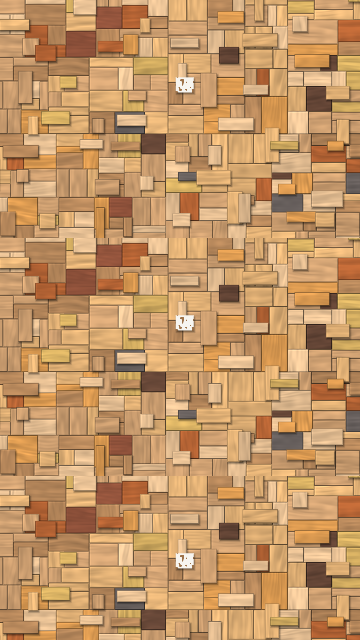
Reproduce this texture procedurally as a Shadertoy shader.

```glsl
// Mosaic wall of mixed wooden blocks, one tile wide and stacked down the canvas.

// Lengths are in canvas widths; y runs downward from the top edge.
const float TILE_HEIGHT = 0.661;
const vec2  ROOT_LOW = vec2(-0.03, -0.02);
const vec2  ROOT_HIGH = vec2(1.03, 0.69);
const int   SPLIT_LEVELS = 9;
const vec2  BLOCK_AREA = vec2(0.0026, 0.0080);   // smallest, largest
const float JOINT_WIDTH = 0.0032;
const vec2  RAISED_GRID = vec2(9.0, 7.0);
const float RAISED_SHARE = 0.85;
const vec2  SHADOW_OFFSET = vec2(0.0025, 0.0045);
const float SHADOW_SOFTNESS = 0.005;
const float SHADOW_DEPTH = 0.48;
const vec2  PAINTED_CENTER = vec2(0.513, 0.236);
const vec2  PAINTED_HALF = vec2(0.025, 0.021);
const vec3  PAINT = vec3(0.97, 0.96, 0.94);
const vec3  BARE_WOOD = vec3(0.62, 0.45, 0.29);

const int TONE_COUNT = 10;
const vec3 TONES[TONE_COUNT] = vec3[](
    vec3(0.80, 0.62, 0.44), vec3(0.89, 0.74, 0.57), vec3(0.70, 0.52, 0.35),
    vec3(0.88, 0.69, 0.46), vec3(0.84, 0.59, 0.31), vec3(0.83, 0.68, 0.38),
    vec3(0.69, 0.38, 0.20), vec3(0.56, 0.32, 0.23), vec3(0.39, 0.27, 0.21),
    vec3(0.40, 0.37, 0.36));
const float SHARES[TONE_COUNT] = float[](
    0.31, 0.19, 0.15, 0.17, 0.05, 0.05, 0.03, 0.02, 0.02, 0.01);

float hash(vec2 p) {
    vec3 q = fract(p.xyx * 0.1031);
    q += dot(q, q.yzx + 33.33);
    return fract((q.x + q.y) * q.z);
}

float noise(vec2 p) {
    vec2 i = floor(p), f = fract(p);
    f = f * f * (3.0 - 2.0 * f);
    return mix(mix(hash(i), hash(i + vec2(1, 0)), f.x),
               mix(hash(i + vec2(0, 1)), hash(i + vec2(1, 1)), f.x), f.y);
}

float boxDistance(vec2 p, vec2 halfSize) {
    vec2 d = abs(p) - halfSize;
    return length(max(d, 0.0)) + min(max(d.x, d.y), 0.0);
}

// Picks a wood tone by its share; pick is in 0..1.
vec3 woodTone(float pick) {
    int k = 0;
    while (k < TONE_COUNT - 1 && pick > SHARES[k]) pick -= SHARES[k++];
    return TONES[k];
}

// Block face: grain along the long side, lit upper-left rim, dark joint.
vec3 woodBlock(vec2 p, vec2 halfSize, float id, float accent) {
    float pick = hash(vec2(id, 5.3));
    vec3 tone = woodTone(mix(pick, sqrt(pick), accent));
    tone *= 0.95 + 0.11 * hash(vec2(id, 8.1));

    vec2 q = (halfSize.x > halfSize.y ? p : p.yx) + 1.0 + fract(id * 0.37) * 5.0;
    float bend = noise(q * vec2(10.0, 22.0));
    float fibre = noise(vec2(q.x * 18.0, q.y * 210.0 + bend * 5.0));
    float rings = sin(q.y * 190.0 + bend * 11.0);
    float mottle = noise(q * vec2(45.0, 80.0));
    float figure = hash(vec2(id, 2.9));
    tone *= 1.0 + 0.15 * (fibre - 0.5) + 0.05 * figure * rings + 0.10 * (mottle - 0.5);

    float depth = -boxDistance(p, halfSize);
    vec2 rim = p + halfSize;
    tone *= 1.0 + 0.09 * smoothstep(0.006, 0.002, min(rim.x, rim.y));
    float jointDepth = mix(0.25, 0.62, hash(vec2(id, 6.7)));
    return tone * (1.0 - jointDepth * smoothstep(JOINT_WIDTH, 0.0, depth));
}

// Base layer: splits the sheet at random until the blocks are small.
vec3 baseLayer(vec2 p) {
    vec2 low = ROOT_LOW, high = ROOT_HIGH;
    float id = 1.0;
    for (int i = 0; i < SPLIT_LEVELS; i++) {
        vec2 size = high - low;
        if (size.x * size.y < mix(BLOCK_AREA.x, BLOCK_AREA.y, hash(vec2(id, 1.7)))) break;
        int axis = size.x > size.y * mix(0.7, 2.0, hash(vec2(id, 3.1))) ? 0 : 1;
        float cut = low[axis] + size[axis] * mix(0.3, 0.7, hash(vec2(id, 4.3)));
        bool beyond = p[axis] > cut;
        if (beyond) low[axis] = cut; else high[axis] = cut;
        id = id * 2.0 + (beyond ? 1.0 : 0.0);
    }
    return woodBlock(p - 0.5 * (low + high), 0.5 * (high - low), id, 0.0);
}

// Darkens the surface below a raised block, then lays its face on top.
vec3 layBlock(vec3 below, vec3 face, vec2 p, vec2 halfSize, float pixel) {
    float shade = smoothstep(SHADOW_SOFTNESS, -SHADOW_SOFTNESS,
                             boxDistance(p - SHADOW_OFFSET, halfSize));
    float cover = smoothstep(0.5 * pixel, -0.5 * pixel, boxDistance(p, halfSize));
    return mix(below * (1.0 - SHADOW_DEPTH * shade), face, cover);
}

void mainImage(out vec4 fragColor, in vec2 fragCoord) {
    float pixel = 1.0 / iResolution.x;
    vec2 p = vec2(fragCoord.x, iResolution.y - fragCoord.y) * pixel;
    p.y = mod(p.y, TILE_HEIGHT);
    vec3 color = baseLayer(p);

    // Raised blocks scattered on a jittered grid
    vec2 cellSize = vec2(1.0, TILE_HEIGHT) / RAISED_GRID;
    vec2 home = floor(p / cellSize);
    for (int j = -1; j <= 1; j++)
    for (int i = -1; i <= 1; i++) {
        vec2 cell = home + vec2(i, j);
        float id = 1500.0 + cell.x + 17.0 * cell.y;
        if (hash(vec2(id, 9.2)) > RAISED_SHARE) continue;
        vec2 jitter = vec2(hash(vec2(id, 11.4)), hash(vec2(id, 12.6)));
        vec2 local = p - (cell + 0.1 + 0.8 * jitter) * cellSize;
        vec2 halfSize = vec2(mix(0.016, 0.052, hash(vec2(id, 13.8))),
                             mix(0.012, 0.024, hash(vec2(id, 14.5))));
        if (hash(vec2(id, 15.9)) < 0.3) halfSize = halfSize.yx;
        color = layBlock(color, woodBlock(local, halfSize, id, 0.6), local, halfSize, pixel);
    }

    // One painted block with flaking
    vec2 local = p - PAINTED_CENTER;
    float flakes = noise(local * vec2(190.0, 150.0) + 60.0) * 0.6 + noise(local * 90.0 + 30.0) * 0.4;
    vec3 painted = mix(PAINT, BARE_WOOD, smoothstep(0.60, 0.68, flakes));
    color = layBlock(color, painted, local, PAINTED_HALF, pixel);

    fragColor = vec4(clamp(color, 0.0, 1.0), 1.0);
}
```
